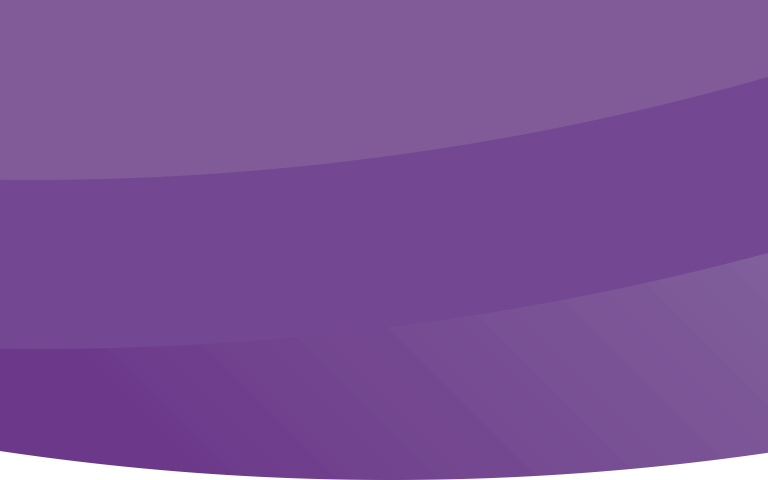
Reproduce this background procedurally as a Shadertoy shader.

```glsl
// Draws flat violet bands bounded by wide arcs, above a diagonal gradient and a white lower rim.

// Colours
const vec3 UPPER_VIOLET  = vec3(0.502, 0.357, 0.592);
const vec3 MIDDLE_VIOLET = vec3(0.451, 0.278, 0.567);
const vec3 GRADIENT_DARK = vec3(0.424, 0.222, 0.541);
const vec3 GRADIENT_PALE = vec3(0.504, 0.373, 0.608);
const vec3 RIM_WHITE     = vec3(1.0);

// Arcs: x of the lowest point, y of the lowest point, radius (canvas heights)
const vec3 UPPER_ARC  = vec3(0.0625, 0.625, 5.615);
const vec3 MIDDLE_ARC = vec3(0.083, 0.273, 5.85);
const vec3 RIM_ARC    = vec3(0.8125, 0.0, 5.494);

// Diagonal gradient, measured along x + y
const float GRADIENT_START = 0.385;
const float GRADIENT_END   = 2.065;
const float BAND_COUNT     = 8.0;
const float BAND_STRENGTH  = 0.5;

// Coverage of the disc whose lowest point and radius are given
float discCoverage(vec2 p, vec3 arc) {
    vec2 center = arc.xy + vec2(0.0, arc.z);
    float dist = length(p - center) - arc.z;
    return clamp(0.5 - dist * iResolution.y, 0.0, 1.0);
}

// Diagonal blend with faint, softened steps
vec3 diagonalGradient(vec2 p) {
    float t = (p.x + p.y - GRADIENT_START) / (GRADIENT_END - GRADIENT_START);
    t = clamp(t, 0.0, 1.0);
    float band = t * BAND_COUNT + 0.5;
    float stepped = (floor(band) + smoothstep(0.0, 0.06, fract(band)) - 1.0) / BAND_COUNT;
    t = clamp(mix(t, stepped, BAND_STRENGTH), 0.0, 1.0);
    return mix(GRADIENT_DARK, GRADIENT_PALE, t);
}

void mainImage(out vec4 fragColor, in vec2 fragCoord) {
    vec2 p = fragCoord / iResolution.y;

    // Layers from the rim upward
    vec3 color = mix(RIM_WHITE, diagonalGradient(p), discCoverage(p, RIM_ARC));
    color = mix(color, MIDDLE_VIOLET, discCoverage(p, MIDDLE_ARC));
    color = mix(color, UPPER_VIOLET, discCoverage(p, UPPER_ARC));

    fragColor = vec4(color, 1.0);
}
```
